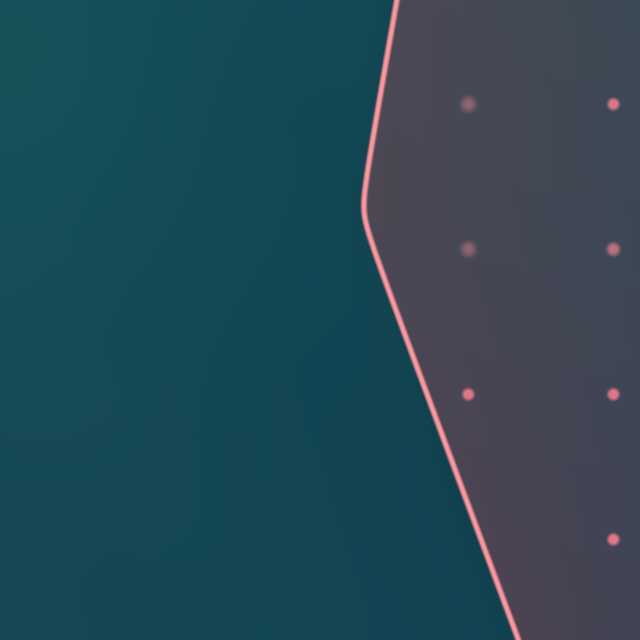
Write a Shadertoy shader that draws this background.

```glsl
// A teal field meets a dusky mauve panel along a bent, rounded pink line.
// The line is a smooth maximum of two slanted lines; the panel carries a
// repeated grid of small dots, some of them faint and blurred.

// Returns the x of the border at depth t below the top, and its slope.
vec2 border(float t) {
    float upper = 0.6198 - 0.176 * t;
    float lower = 0.4374 + 0.3725 * t;
    float gap = lower - upper;
    float bend = sqrt(gap * gap + 0.00025);
    return vec2(0.5 * (upper + lower + bend),
                mix(-0.176, 0.3725, 0.5 + 0.5 * gap / bend));
}

// Slow, faint mottling from layered sines.
float mottle(vec2 p) {
    return sin(p.x * 7.0 + 2.0 * sin(p.y * 5.0)) + 0.5 * sin(p.y * 13.0 - p.x * 9.0);
}

vec3 tealField(vec2 p) {
    vec3 top = mix(vec3(0.085, 0.315, 0.345), vec3(0.075, 0.285, 0.335), smoothstep(0.0, 0.55, p.x));
    vec3 bottom = mix(vec3(0.085, 0.285, 0.33), vec3(0.07, 0.265, 0.322), smoothstep(0.0, 0.65, p.x));
    return mix(top, bottom, smoothstep(0.0, 0.85, p.y)) + 0.002 * mottle(p);
}

vec3 mauvePanel(vec2 p, float edgeX) {
    float across = clamp((p.x - edgeX) / (1.0 - edgeX), 0.0, 1.0);
    vec3 top = mix(vec3(0.295, 0.285, 0.33), vec3(0.23, 0.287, 0.33), across);
    vec3 bottom = mix(vec3(0.297, 0.262, 0.32), vec3(0.25, 0.262, 0.325), across);
    return mix(top, bottom, p.y) + 0.001 * mottle(p);
}

void mainImage(out vec4 fragColor, in vec2 fragCoord) {
    vec2 p = fragCoord / iResolution.xy;
    p.y = 1.0 - p.y; // depth below the top
    float pixel = 1.0 / iResolution.y;

    // Signed distance to the border, positive inside the panel
    vec2 edge = border(p.y);
    float d = (p.x - edge.x) / sqrt(1.0 + edge.y * edge.y);

    // Two fields, with a slight dark rim on the teal side
    vec3 teal = tealField(p) * (1.0 - 0.06 * exp(-abs(d) * 45.0));
    vec3 color = mix(teal, mauvePanel(p, edge.x), smoothstep(-pixel, pixel, d));

    // Dot grid, kept only where a whole dot lies inside the panel
    vec2 firstDot = vec2(0.7318, 0.1628);
    vec2 center = firstDot + 0.2267 * round((p - firstDot) / 0.2267);
    float inside = step(border(center.y).x + 0.01, center.x);
    float clarity = smoothstep(0.2, 0.29, distance(center, vec2(0.72, 0.31)));
    float radius = mix(0.0105, 0.0088, clarity);
    float blur = mix(0.006, 0.0025, clarity) + pixel;
    float dot0 = 1.0 - smoothstep(radius - blur, radius + blur, distance(p, center));
    vec3 dotColor = mix(vec3(0.56, 0.39, 0.44), vec3(0.87, 0.47, 0.53), clarity);
    color = mix(color, dotColor, dot0 * inside);

    // Pink border line with a brighter core
    float w = abs(d);
    float line = 1.0 - smoothstep(0.0035 - pixel, 0.0055 + pixel, w);
    vec3 pink = mix(vec3(0.97, 0.61, 0.63), vec3(0.86, 0.49, 0.54), smoothstep(0.0, 0.0055, w));
    color = mix(color, pink, line);

    fragColor = vec4(color, 1.0);
}
```
